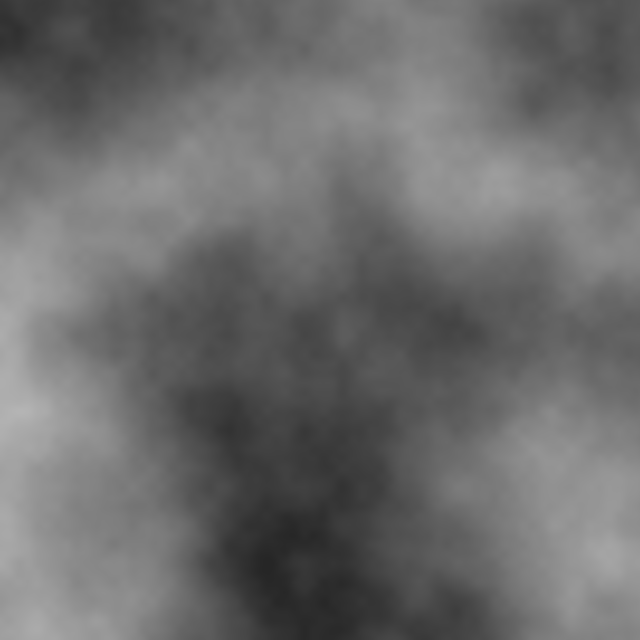
Reproduce this texture procedurally as a WebGL 2 fragment shader.

```glsl
#version 300 es
precision highp float;
// Soft grey clouds: fractal value noise, each octave twice as fine and half
// as strong. A coarse survey of the field sets its mean tone and contrast,
// so the balance of light and dark stays the same for any seed.

#define CELLS 2.1        // coarsest noise cells across the canvas
#define OCTAVES 6        // layers of detail
#define SURVEY_OCTAVES 2 // layers used to measure the field
#define SURVEY_STEPS 7   // survey points per side
#define GAIN 0.5         // strength of each finer layer
#define MEAN_TONE 0.421  // average grey
#define CONTRAST 0.117   // standard deviation of grey
#define SEED vec2(5.0, 2.0)

uniform vec2 u_resolution;
out vec4 fragColor;

float hash(vec2 p) {
  return fract(sin(dot(p, vec2(12.9898, 78.233))) * 43758.5453);
}

// Smoothly interpolated random values on a unit lattice
float valueNoise(vec2 p) {
  vec2 cell = floor(p);
  vec2 f = fract(p);
  vec2 w = f * f * (3.0 - 2.0 * f);
  float low = mix(hash(cell), hash(cell + vec2(1.0, 0.0)), w.x);
  float high = mix(hash(cell + vec2(0.0, 1.0)), hash(cell + vec2(1.0)), w.x);
  return mix(low, high, w.y);
}

// Signed sum of octaves, centred on zero
float clouds(vec2 uv, int octaves) {
  vec2 p = uv * CELLS + SEED;
  float amplitude = 0.5;
  float sum = 0.0;
  for (int i = 0; i < octaves; i++) {
    sum += amplitude * (valueNoise(p) - 0.5);
    p *= 2.0;
    amplitude *= GAIN;
  }
  return sum;
}

// Mean and standard deviation of the coarse field over the canvas
vec2 surveyField() {
  float sum = 0.0;
  float sumSquares = 0.0;
  for (int y = 0; y < SURVEY_STEPS; y++) {
    for (int x = 0; x < SURVEY_STEPS; x++) {
      vec2 uv = (vec2(x, y) + 0.5) / float(SURVEY_STEPS);
      float v = clouds(uv, SURVEY_OCTAVES);
      sum += v;
      sumSquares += v * v;
    }
  }
  float count = float(SURVEY_STEPS * SURVEY_STEPS);
  float mean = sum / count;
  return vec2(mean, sqrt(max(sumSquares / count - mean * mean, 1e-4)));
}

void main() {
  vec2 uv = gl_FragCoord.xy / min(u_resolution.x, u_resolution.y);
  vec2 stats = surveyField();

  // Level the field to the chosen tone and contrast
  float tone = MEAN_TONE + CONTRAST * (clouds(uv, OCTAVES) - stats.x) / stats.y;
  fragColor = vec4(vec3(clamp(tone, 0.0, 1.0)), 1.0);
}
```
